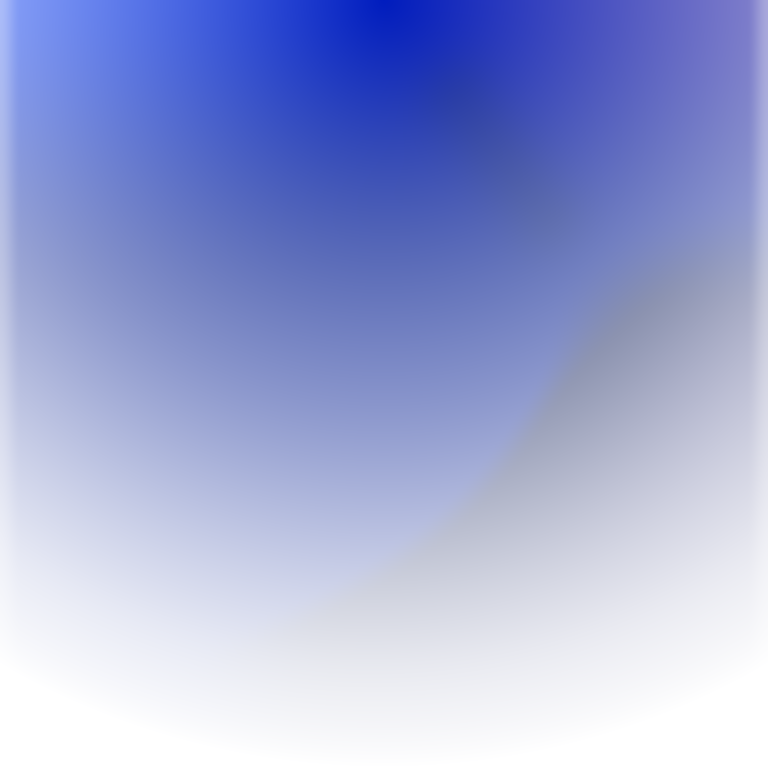
This background is drawn by a three.js fragment shader. Its source:

```glsl
// Deep blue radial glow from the top edge, fading to white over a soft grey fold.
varying vec2 vUv;

// Pigments seen beneath the white radial fade
const vec3 TOP_LEFT = vec3(0.05, 0.25, 0.95);
const vec3 TOP_CENTRE = vec3(0.00, 0.11, 0.75);
const vec3 TOP_RIGHT = vec3(0.02, 0.01, 0.60);
const vec3 DEEP_BLUE = vec3(0.02, 0.12, 0.57);
const vec3 FOLD_NEAR = vec3(0.03, 0.09, 0.33);
const vec3 FOLD_FAR = vec3(0.12, 0.15, 0.44);
const vec3 WHITE = vec3(1.0);

const vec2 GLOW_CENTRE = vec2(0.5, 0.0);  // x, depth below the top
const float GLOW_RADIUS = 1.0;
const float RIM_LIFT = 0.035;

const vec2 FOLD_ANCHOR = vec2(0.72, 0.50);
const float FOLD_SLOPE = -0.62;
const float FOLD_CUBIC = -5.3;
const float FOLD_SHARP = 0.022;
const float FOLD_SOFT = 0.065;

const vec2 CREASE_START = vec2(0.60, 0.13);
const vec2 CREASE_END = vec2(0.71, 0.28);
const float CREASE_WIDTH = 0.055;
const float CREASE_DARKNESS = 0.08;

const float SIDE_WIDTH = 0.028;
const float SIDE_LIGHT = 0.30;

float segmentDistance(vec2 p, vec2 a, vec2 b) {
  vec2 ab = b - a;
  float along = clamp(dot(p - a, ab) / dot(ab, ab), 0.0, 1.0);
  return length(p - a - along * ab);
}

// Approximate signed distance to the S-shaped fold, positive on its right
float foldDistance(vec2 p) {
  float t = p.y - FOLD_ANCHOR.y;
  float edge = FOLD_ANCHOR.x + FOLD_SLOPE * t + FOLD_CUBIC * t * t * t;
  float slope = FOLD_SLOPE + 3.0 * FOLD_CUBIC * t * t;
  return (p.x - edge) / sqrt(1.0 + slope * slope);
}

vec3 bluePigment(vec2 p) {
  vec3 top = mix(TOP_LEFT, TOP_CENTRE, clamp(p.x * 2.0, 0.0, 1.0));
  top = mix(top, TOP_RIGHT, clamp(p.x * 2.0 - 1.0, 0.0, 1.0));
  return mix(top, DEEP_BLUE, smoothstep(-0.05, 0.40, p.y));
}

void main() {
  vec2 p = vec2(vUv.x, 1.0 - vUv.y);
  vec3 color = bluePigment(p);

  // Dim crease between the blue and violet areas
  float crease = segmentDistance(p, CREASE_START, CREASE_END) / CREASE_WIDTH;
  color.b -= CREASE_DARKNESS * exp(-crease * crease);

  // Grey fold, softer toward its upper end
  float d = foldDistance(p);
  float softness = mix(FOLD_SOFT, FOLD_SHARP, smoothstep(0.34, 0.52, p.y));
  float fold = smoothstep(-softness, softness, d);
  fold *= smoothstep(0.25, 0.41, p.y) * smoothstep(0.20, 0.45, p.x);
  color = mix(color, mix(FOLD_NEAR, FOLD_FAR, smoothstep(0.0, 0.25, d)), fold);

  // White radial fade with a slight lift inside the rim
  float r = length(p - GLOW_CENTRE) / GLOW_RADIUS;
  float lift = smoothstep(0.50, 0.80, r) * (1.0 - smoothstep(0.85, 1.0, r));
  color = mix(color, WHITE, clamp(r + RIM_LIFT * lift, 0.0, 1.0));

  // Pale light along both sides
  float side = min(p.x, 1.0 - p.x);
  color = mix(color, WHITE, SIDE_LIGHT * (1.0 - smoothstep(0.0, SIDE_WIDTH, side)));

  gl_FragColor = vec4(color, 1.0);
}
```
